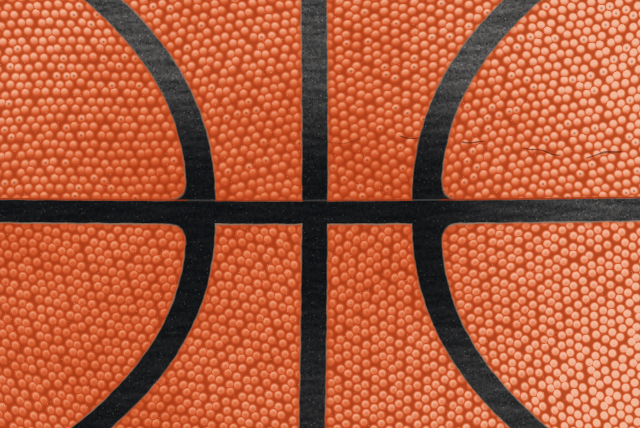
Reproduce this texture procedurally as a Shadertoy shader.

```glsl
#define EQUATOR 0.507
#define LEFT_APEX 0.470
#define RIGHT_APEX 0.996
#define BEND 1.25
#define BEND_POWER 2.4
#define SEAM_HALF 0.0300
#define FILLET 0.048
#define PEBBLE_SIZE 0.0235
#define GRAIN_SIZE 0.0052
#define JITTER 0.36

float hash(vec2 p) {
    p = fract(p * vec2(0.1031, 0.1137));
    p += dot(p, p.yx + 33.33);
    return fract((p.x + p.y) * p.x * 17.0);
}

// Jittered honeycomb: offset from the nearest centre, its distance, cell hash
vec4 honeycomb(vec2 q) {
    q.y /= 0.866;
    vec2 base = floor(q);
    vec4 nearest = vec4(0.0, 0.0, 9.0, 0.0);
    for (int j = -1; j <= 1; j++)
    for (int i = -1; i <= 1; i++) {
        vec2 id = base + vec2(i, j);
        vec2 shake = vec2(hash(id + 71.0), hash(id + 153.0)) - 0.5;
        vec2 center = id + 0.5 + vec2(0.5 * mod(id.y, 2.0) - 0.25, 0.0) + JITTER * shake;
        vec2 offset = (q - center) * vec2(1.0, 0.866);
        float dist = length(offset);
        if (dist < nearest.z) nearest = vec4(offset, dist, hash(id + 19.0));
    }
    return nearest;
}

float waves(vec2 p) {
    return sin(p.x + 1.7 * sin(p.y * 0.8)) * 0.5
         + sin(p.y * 1.9 + p.x * 0.7) * 0.3
         + sin(p.x * 3.7 - p.y * 2.9) * 0.2;
}

// Signed distance to a bowed seam centre, positive on its outer side
float bowedSeam(vec2 p, float apex, float side, float bend) {
    float rise = abs(p.y - EQUATOR);
    float slope = bend * BEND_POWER * pow(rise, BEND_POWER - 1.0);
    float x = apex + side * bend * pow(rise, BEND_POWER);
    return (p.x - x) * side * inversesqrt(1.0 + slope * slope);
}

float roundedUnion(float a, float b, float k) {
    float h = max(k - abs(a - b), 0.0) / k;
    return min(a, b) - h * h * k * 0.25;
}

vec3 leather(vec2 p, float edge, float panel) {
    // Each panel has its own grain direction and gentle row curvature
    float turn = 0.45 * sin(panel * 2.3 + 0.4);
    mat2 spin = mat2(cos(turn), sin(turn), -sin(turn), cos(turn));
    vec2 q = spin * p;
    q += 0.012 * sin(q.yx * 8.0 + panel);
    vec4 pebble = honeycomb(q / PEBBLE_SIZE);
    vec2 facing = pebble.xy * spin;

    // Domes lit from above; the lower panels are flatter with pale rings
    float upper = step(EQUATOR, p.y);
    float dome = 1.0 - smoothstep(0.22, 0.56, pebble.z);
    float ring = smoothstep(0.13, 0.27, pebble.z) * dome;
    float inside = smoothstep(0.002, 0.014, edge);
    float light = dome * (0.35 + mix(0.55, 0.75, upper) * facing.y - 0.15 * facing.x);
    light += (1.0 - upper) * ring * 0.10;
    light *= mix(0.5, 1.0, inside);

    // Broad sheen, strongest toward the right side and along the top
    float sheen = 0.27 * smoothstep(0.85, 1.55, p.x)
                + 0.14 * smoothstep(0.55, 1.0, p.y)
                + 0.08 * smoothstep(0.45, 0.0, p.x) * upper
                + 0.10 * smoothstep(0.40, 0.0, p.y) * smoothstep(0.3, 0.9, p.x);
    float tone = 0.13 + light + sheen * (0.5 + 0.75 * dome);
    tone += 0.04 * waves(p * 13.0) + 0.08 * (pebble.w - 0.5) * dome;
    vec3 color = mix(vec3(0.70, 0.22, 0.075), vec3(0.855, 0.395, 0.215), clamp(tone * 1.9, 0.0, 1.0));
    color = mix(color, vec3(0.95, 0.72, 0.61), smoothstep(0.38, 0.98, tone));
    color *= 1.0 - 0.08 * smoothstep(0.43, 0.60, pebble.z);

    // Pale dust and a few dark worn pebble tips
    vec4 dust = honeycomb(p / GRAIN_SIZE);
    float fleck = step(0.975, dust.w) * (1.0 - smoothstep(0.15, 0.4, dust.z));
    color = mix(color, vec3(0.94, 0.75, 0.64), 0.3 * fleck);
    float worn = step(0.9, pebble.w) * (1.0 - smoothstep(0.05, 0.17, pebble.z));
    color *= 1.0 - 0.22 * worn * upper;

    // Short horizontal cracks above the equator
    float crackY = 0.675 + 0.012 * waves(p * 23.0) - 0.035 * smoothstep(1.0, 1.4, p.x);
    float crack = 1.0 - smoothstep(0.0005, 0.0028, abs(p.y - crackY));
    crack *= smoothstep(0.0, 0.3, sin(p.x * 41.0) + 0.5 * sin(p.x * 93.0)) * smoothstep(0.65, 1.0, p.x);
    return mix(color, vec3(0.24, 0.09, 0.06), 0.5 * crack);
}

vec3 rubber(vec2 p) {
    vec4 grain = honeycomb(p / GRAIN_SIZE);
    // Worn grey toward the top and the right, near black at the crossings
    float wear = 0.78 * smoothstep(0.06, 0.36, p.y - EQUATOR);
    wear += 0.45 * smoothstep(0.15, 0.45, EQUATOR - p.y) * smoothstep(0.0, 1.2, p.x);
    wear += 0.65 * smoothstep(0.95, 1.4, p.x) * smoothstep(0.2, 0.5, p.y);
    wear = min(wear, 0.9);
    float streak = waves(p * vec2(24.0, 150.0));
    float tone = 0.07 + wear * (0.70 + 0.16 * streak) + 0.05 * streak;
    tone += (grain.w - 0.5) * (0.10 + 0.22 * wear);
    vec3 color = mix(vec3(0.055, 0.06, 0.07), vec3(0.42, 0.41, 0.40), clamp(tone, 0.0, 1.0));
    float fleck = step(0.96, grain.w) * (1.0 - smoothstep(0.15, 0.45, grain.z));
    return color + 0.08 * fleck;
}

void mainImage(out vec4 fragColor, in vec2 fragCoord) {
    vec2 p = fragCoord / iResolution.y;
    float aa = 1.0 / iResolution.y;

    // Seam layout
    float leftBend = BEND * mix(1.05, 1.0, step(EQUATOR, p.y));
    float left = bowedSeam(p, LEFT_APEX, -1.0, leftBend);
    float right = bowedSeam(p, RIGHT_APEX, 1.0, BEND * 0.98);
    float across = p.y - EQUATOR + 0.0055 * sin(p.x * 2.1) - 0.0025 * p.x;
    float band = abs(across) - SEAM_HALF * 0.90;
    float meridian = 0.7285 + p.y * (0.0222 - 0.0173 * p.y);
    float middle = abs(p.x - meridian) - SEAM_HALF;
    float edge = min(band, middle);
    float outer = max(left, right);
    float bowHalf = SEAM_HALF * (1.14 - 0.33 * abs(p.y - EQUATOR));
    float bow = min(abs(left), abs(right)) - bowHalf;
    edge = roundedUnion(edge, bow, 0.001 + FILLET * smoothstep(0.0, 0.03, outer));
    edge += 0.0009 * waves(p * 90.0);

    float panel = step(left, 0.0) + step(meridian, p.x) + step(0.0, right) + 4.0 * step(EQUATOR, p.y);
    vec3 color = mix(rubber(p), leather(p, edge, panel), smoothstep(-aa, aa, edge));

    // Dusty rim beside the seams, palest on top of the lower panels
    float ledge = step(across, 0.0) * (1.0 - smoothstep(0.004, 0.009, abs(band)));
    float rim = 1.0 - smoothstep(0.0005, 0.004, abs(edge - 0.0005));
    color = mix(color, vec3(0.56, 0.50, 0.45), rim * (0.33 + 0.2 * waves(p * 31.0) + 0.3 * ledge));

    // Moulding line along the upper side of the equator
    float mould = 1.0 - smoothstep(0.0008, 0.0035, abs(across - SEAM_HALF * 0.94));
    vec3 mouldColor = mix(vec3(0.28, 0.27, 0.26), vec3(0.62, 0.20, 0.08), smoothstep(-0.006, 0.002, min(bow, middle)));
    color = mix(color, mouldColor, 0.75 * mould);

    fragColor = vec4(clamp(color, 0.0, 1.0), 1.0);
}
```
